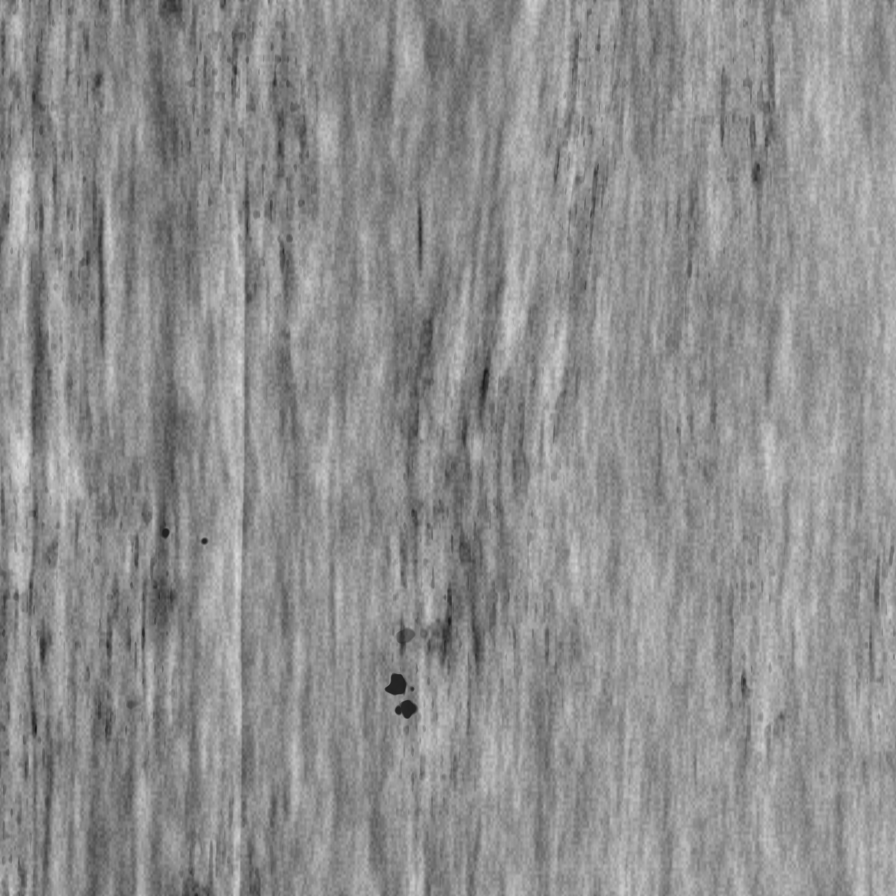
Write a WebGL 2 fragment shader that draws this texture.

```glsl
#version 300 es
precision highp float;

uniform vec2 u_resolution;
out vec4 fragColor;

#define BASE_TONE 0.572
#define BAND_CONTRAST 0.11
#define STREAK_CONTRAST 0.17
#define FIBER_CONTRAST 0.17
#define GRAIN_CONTRAST 0.11
#define FLECK_DEPTH 0.26
#define CRACK_DEPTH 0.27
#define PIT_TONE 0.10

float hash(vec2 cell) {
    uvec2 q = uvec2(ivec2(cell)) * uvec2(1597u, 3812u) + uvec2(77u, 191u);
    uint h = (q.x ^ (q.y << 9)) * 747796u + q.y * 2891u;
    h = (h ^ (h >> 15)) * 2246822u;
    h = (h ^ (h >> 13)) * 326648u + (h >> 7);
    h ^= h >> 16;
    return float(h & 65535u) / 65535.0;
}

float noise(vec2 p) {
    vec2 i = floor(p), f = fract(p);
    f = f * f * (3.0 - 2.0 * f);
    return mix(mix(hash(i), hash(i + vec2(1, 0)), f.x),
               mix(hash(i + vec2(0, 1)), hash(i + vec2(1, 1)), f.x), f.y);
}

// Noise centred on zero, with its own offset per layer
float layer(vec2 p, vec2 frequency, float seed) {
    return noise(p * frequency + seed * vec2(37.0, 53.0) + 100.0) - 0.5;
}

float bump(float x, float center, float width) {
    float d = (x - center) / width;
    return exp(-d * d);
}

// Bend the fibers gently, leaning to the right in the upper middle
vec2 bendGrain(vec2 p) {
    float sway = 0.012 * layer(p, vec2(4.0, 3.0), 1.0)
               + 0.004 * layer(p, vec2(14.0, 9.0), 2.0);
    float lean = 0.055 * smoothstep(0.45, 1.05, p.y) * bump(p.x, 0.6, 0.15);
    return vec2(p.x + sway - lean, p.y);
}

float woodTone(vec2 p, vec2 g, float leftSide) {
    float tone = BASE_TONE + 0.025 * smoothstep(0.5, 0.8, p.x);
    float calm = mix(1.0, 0.75, smoothstep(0.5, 0.75, p.x));
    tone += BAND_CONTRAST * layer(g, vec2(15.0, 0.9), 3.0);
    tone += STREAK_CONTRAST * calm * layer(g, vec2(48.0, 6.5), 4.0);
    tone += 0.10 * calm * layer(g, vec2(85.0, 15.0), 5.0);
    tone += FIBER_CONTRAST * calm * layer(g, vec2(150.0, 19.0), 6.0);
    tone += 0.10 * layer(g, vec2(260.0, 60.0), 7.0);
    tone += GRAIN_CONTRAST * layer(p, vec2(390.0, 270.0), 8.0);
    // Long hard bands at the left
    tone += leftSide * 0.19 * layer(g, vec2(75.0, 1.5), 9.0);
    tone -= leftSide * 0.09 * (bump(g.x, 0.107, 0.012) + bump(g.x, 0.042, 0.01));
    // Short pale streaks
    float pale = smoothstep(0.22, 0.5, layer(g, vec2(58.0, 8.0), 10.0));
    return tone + 0.09 * pale;
}

// Thin dark dashes, gathered in loose patches
float flecks(vec2 p, vec2 g, float leftSide) {
    float patches = smoothstep(-0.2, 0.35, layer(g, vec2(13.0, 3.5), 11.0) + 0.15 * leftSide);
    float dashes = smoothstep(0.14, 0.42, layer(g, vec2(135.0, 21.0), 12.0));
    float specks = smoothstep(0.2, 0.45, layer(g, vec2(230.0, 75.0), 13.0));
    float ragged = 0.65 + 0.7 * layer(p, vec2(250.0, 130.0), 14.0);
    return patches * (dashes * ragged + 0.5 * specks);
}

// Vertical split: x, lower end, upper end, half width
float splitLine(vec2 p, vec4 s, float seed) {
    float x = s.x + 0.008 * layer(vec2(seed, p.y), vec2(1.0, 7.0), 15.0);
    float ends = smoothstep(s.y, s.y + 0.06, p.y) * (1.0 - smoothstep(s.z - 0.06, s.z, p.y));
    float broken = 0.75 + 0.9 * layer(p, vec2(30.0, 24.0), 16.0);
    return bump(p.x, x, s.w) * ends * broken;
}

float splits(vec2 p) {
    const vec4 lines[6] = vec4[6](
        vec4(0.162, 0.10, 0.40, 0.0028), vec4(0.036, -0.10, 0.58, 0.0030),
        vec4(0.855, 0.51, 0.62, 0.0045), vec4(0.780, 0.10, 0.20, 0.0018),
        vec4(0.116, 0.58, 0.80, 0.0030), vec4(0.466, 0.66, 0.86, 0.0025));
    float dark = 0.0;
    for (int i = 0; i < 6; i++) dark = max(dark, splitLine(p, lines[i], float(i)));
    return dark;
}

// Long central seam with pale wood beside it
float seam(vec2 p) {
    float x = 0.532 + 0.033 * smoothstep(0.45, 0.85, p.y)
            + 0.012 * layer(vec2(0.0, p.y), vec2(1.0, 9.0), 17.0);
    float fade = 1.0 - 0.75 * smoothstep(0.55, 0.85, p.y);
    float broken = clamp(0.6 + 1.3 * layer(p, vec2(20.0, 16.0), 18.0), 0.0, 1.0);
    float pale = bump(p.x, x - 0.004, 0.008) * bump(p.y, 0.505, 0.03)
               + bump(p.x, x + 0.018, 0.011) * bump(p.y, 0.64, 0.07);
    float dark = bump(p.x, x, 0.0045) * broken + 0.22 * bump(p.x, x, 0.016);
    return 0.16 * pale - CRACK_DEPTH * fade * dark * (1.0 - bump(p.y, 0.505, 0.03));
}

// One-sided step: lit lip on the left, shadow on the right
float ridge(vec2 p) {
    float d = p.x - 0.267 - 0.009 * p.y - 0.005 * layer(p, vec2(1.0, 6.0), 19.0);
    float shadow = smoothstep(-0.001, 0.002, d) * exp(-max(d, 0.0) * 110.0);
    float fade = 1.0 - 0.6 * smoothstep(0.6, 0.9, p.y);
    return fade * (0.07 * bump(d, -0.005, 0.005) - 0.19 * shadow);
}

// Dark pits and knots: x, y, radius
float pits(vec2 p) {
    const vec3 spots[6] = vec3[6](
        vec3(0.446, 0.233, 0.011), vec3(0.459, 0.209, 0.009), vec3(0.444, 0.207, 0.004),
        vec3(0.453, 0.290, 0.008), vec3(0.185, 0.406, 0.005), vec3(0.228, 0.396, 0.003));
    float cover = 0.0;
    for (int i = 0; i < 6; i++) {
        float d = length(p - spots[i].xy) - spots[i].z;
        d += spots[i].z * 1.1 * layer(p, vec2(130.0), 20.0);
        float strength = i == 3 ? 0.45 : 0.9;
        cover = max(cover, strength * (1.0 - smoothstep(-0.002, 0.002, d)));
    }
    return cover;
}

void main() {
    vec2 p = gl_FragCoord.xy / u_resolution;
    vec2 g = bendGrain(p);
    float leftSide = 1.0 - smoothstep(0.22, 0.31, p.x);
    float tone = woodTone(p, g, leftSide);
    tone -= FLECK_DEPTH * flecks(p, g, leftSide);
    tone -= CRACK_DEPTH * splits(p);
    tone += seam(p) + ridge(p);
    tone -= 0.10 * bump(p.x, 0.45, 0.018) * bump(p.y, 0.25, 0.06);
    tone = mix(tone, PIT_TONE, pits(p));
    fragColor = vec4(vec3(clamp(tone, 0.05, 0.85)), 1.0);
}
```
